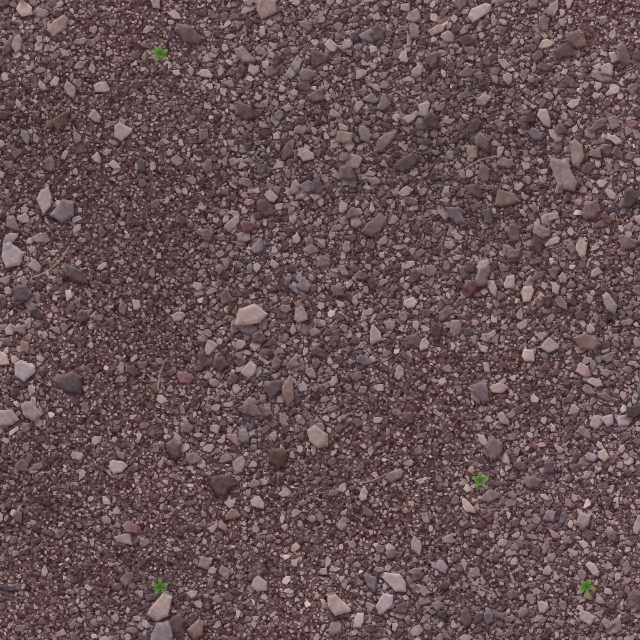
This texture is drawn by a WebGL 2 fragment shader. Its source:

```glsl
#version 300 es
precision highp float;
// Loose reddish-mauve gravel over soil, with a few larger rocks, twigs and sprouts.

#define FINEST_CELLS 170.0
#define SIZE_STEP 0.63
#define LAYERS 6
#define FILL 0.95
#define SHADOW 0.50
#define BEVEL 0.24
#define STONE_TONE 0.55
#define TONE_SPREAD 0.56
#define GRAIN 0.22
#define LIGHT normalize(vec2(-0.35, 1.0))

uniform vec2 u_resolution;
out vec4 fragColor;

const float TAU = 6.28318;

float hash(vec2 p) {
    return fract(sin(dot(p, vec2(127.1, 311.7))) * 43758.5453);
}

float noise(vec2 p) {
    vec2 i = floor(p), f = fract(p);
    f = f * f * (3.0 - 2.0 * f);
    return mix(mix(hash(i), hash(i + vec2(1, 0)), f.x),
               mix(hash(i + vec2(0, 1)), hash(i + vec2(1, 1)), f.x), f.y);
}

mat2 rotation(float a) {
    return mat2(cos(a), sin(a), -sin(a), cos(a));
}

// Dark crevice brown to pale dusty mauve
vec3 earth(float tone) {
    return mix(vec3(0.16, 0.10, 0.11), vec3(0.73, 0.65, 0.655), clamp(tone, -0.15, 1.2));
}

// Signed distance to an irregular convex polygon, with its nearest side's normal
float polygon(vec2 p, float radius, vec2 seed, out vec2 normal) {
    float d = -10.0;
    for (int k = 0; k < 6; k++) {
        float h = hash(seed + float(k) * 7.31);
        float a = (float(k) + 0.75 * h) * TAU / 6.0;
        vec2 dir = vec2(cos(a), sin(a));
        float e = dot(p, dir) - radius * (0.62 + 0.5 * fract(h * 57.0));
        if (e > d) { d = e; normal = dir; }
    }
    return d;
}

// One size of scattered stones, painted over the finer ones
void stoneLayer(inout vec3 col, vec2 uv, float cells, float fill, float level, float grain) {
    vec2 g = uv * cells, home = floor(g);
    float px = cells / u_resolution.y;
    for (int j = -1; j <= 1; j++)
    for (int i = -1; i <= 1; i++) {
        vec2 id = home + vec2(i, j), seed = id + level * 37.7;
        float gravel = smoothstep(0.2, 0.65, noise(id / cells * 5.0 + 3.0));
        if (hash(seed) > fill * mix(level < 0.5 ? 0.8 : 0.35, 1.15, gravel)) continue;

        vec2 p = g - id - vec2(hash(seed + 1.3), hash(seed + 2.7));
        float radius = mix(0.30, 0.52, hash(seed + 4.1));
        if (dot(p, p) > 1.0) continue;
        mat2 turn = rotation(TAU * hash(seed + 5.9));
        float stretch = mix(1.0, 1.4, hash(seed + 6.7));
        vec2 q = turn * p * vec2(1.0 / stretch, stretch), normal;
        float d = polygon(q, radius, seed + 9.1, normal);
        float lit = dot(normal * turn, LIGHT);

        // Contact shadow, deeper on the side away from the light
        float shade = smoothstep(0.24, 0.0, d) * clamp(0.6 - 0.6 * lit, 0.0, 1.0);
        col = mix(col, earth(-0.05), SHADOW * shade);

        // Face tone, bevelled rim and a ridge between two facets
        float pick = hash(seed + 12.3), hue = hash(seed + 14.9);
        float tone = STONE_TONE + TONE_SPREAD * (pick - 0.5);
        tone += 0.24 * smoothstep(0.95, 0.99, hue);
        tone += BEVEL * lit * smoothstep(-0.4 * radius, 0.0, d);
        float ridge = q.x + (pick - 0.5) * radius;
        tone += 0.06 * smoothstep(-px, px, ridge) - 0.03 + GRAIN * grain;
        vec3 face = earth(tone) + (hue - 0.5) * vec3(0.045, 0.005, -0.035);
        face += vec3(0.07, -0.01, -0.02) * smoothstep(0.07, 0.02, hue);
        col = mix(col, face, clamp(0.5 - d / px, 0.0, 1.0));
    }
}

// Rare dry twigs and little green rosettes
void plants(inout vec3 col, vec2 uv) {
    float px = 1.0 / u_resolution.y;
    vec2 id = floor(uv * 6.0), p = (fract(uv * 6.0) - 0.5) / 6.0;
    float pick = hash(id + 71.0);
    vec2 q = rotation(TAU * hash(id + 83.0)) * p;
    if (pick < 0.25) {
        q.y += 6.0 * q.x * q.x;
        float d = max(abs(q.y) - 0.0011, abs(q.x) - mix(0.015, 0.04, hash(id + 91.0)));
        col = mix(col, vec3(0.64, 0.56, 0.51), 0.8 * smoothstep(px, -px, d));
    } else if (pick > 0.92) {
        float leaf = 0.013 * (0.25 + 0.75 * abs(cos(2.5 * atan(q.y, q.x))));
        vec3 green = mix(vec3(0.22, 0.33, 0.15), vec3(0.45, 0.58, 0.28), length(q) / 0.013);
        col = mix(col, green, smoothstep(px, -px, length(q) - leaf));
    }
}

void main() {
    vec2 uv = gl_FragCoord.xy / u_resolution.y;
    float grain = 0.6 * noise(uv * 240.0) + 0.4 * noise(uv * 480.0 + 9.0) - 0.5;

    // Crumbly soil, then stones from fine to coarse
    vec3 col = earth(0.27 + 0.7 * grain) + vec3(0.02, -0.01, -0.015);
    float cells = FINEST_CELLS;
    for (int k = 0; k < LAYERS; k++) {
        float level = float(k);
        stoneLayer(col, uv, cells, FILL * exp(-0.13 * level * level), level, grain);
        cells *= SIZE_STEP;
    }
    plants(col, uv);

    // Broad uneven damp patches
    col *= 0.92 + 0.16 * noise(uv * 4.0 + 11.0);
    fragColor = vec4(clamp(col, 0.0, 1.0), 1.0);
}
```
